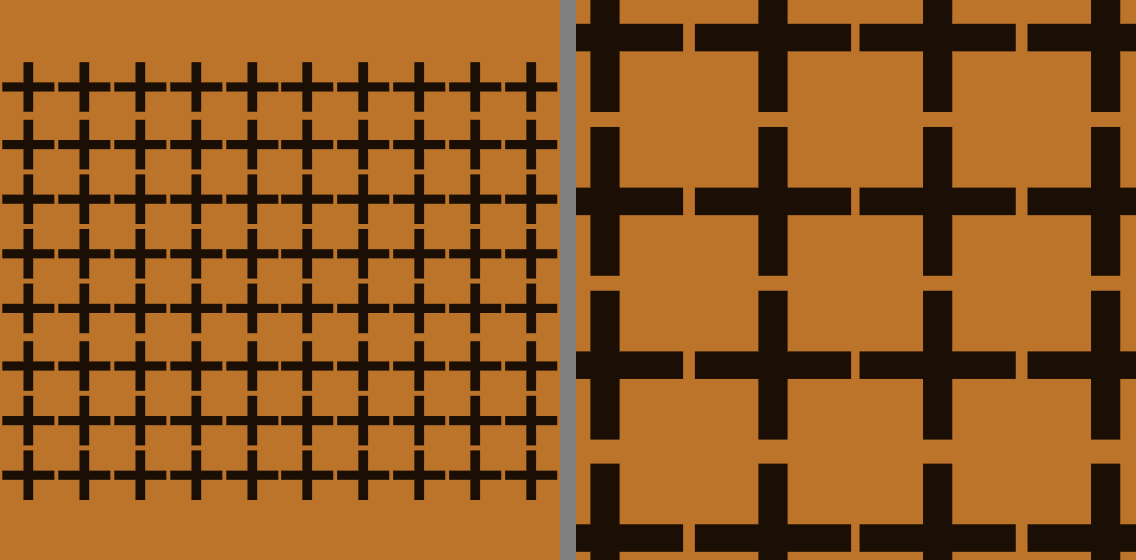
Left, the full canvas; right, a detail of the centre.
Give the GLSL for this pattern, as a three.js fragment shader.

```glsl
// Dark plus signs in a 10 by 8 grid on plain ochre, with clear bands above and below.
// Each pixel finds the offset to its nearest cross, then takes the union of two
// antialiased bars. Two row gaps are wider, and the column halves sit closer together.

varying vec2 vUv;

const vec3 GROUND = vec3(0.733, 0.455, 0.161);
const vec3 INK = vec3(0.104, 0.056, 0.020);

const float COLUMNS = 10.0;
const float LEFT_SHIFT = 0.0006;    // nudge of the left five columns
const float RIGHT_SHIFT = -0.0014;  // nudge of the right five columns

const int ROWS = 8;
const float FIRST_ROW = 0.1553;     // measured down from the top edge
const float ROW_PITCH = 0.0975;
const float WIDE_GAP = 0.0054;      // extra space after every fourth row
const float ROWS_PER_GROUP = 4.0;

const vec2 ACROSS_HALF = vec2(0.0465, 0.0082);  // half size of the level bar
const vec2 UPRIGHT_HALF = vec2(0.0087, 0.0443); // half size of the upright bar

// Signed offset from the centre of the nearest column
float columnOffset(float x) {
  float shift = x < 0.5 ? LEFT_SHIFT : RIGHT_SHIFT;
  return (fract((x - shift) * COLUMNS) - 0.5) / COLUMNS;
}

// Distance to the centre of the nearest row
float rowOffset(float depth) {
  float nearest = 1.0;
  for (int i = 0; i < ROWS; i++) {
    float row = float(i);
    float wideGaps = ceil(row / ROWS_PER_GROUP);
    float centre = FIRST_ROW + row * ROW_PITCH + wideGaps * WIDE_GAP;
    nearest = min(nearest, abs(depth - centre));
  }
  return nearest;
}

// Share of the pixel covered by a centred bar
float barCoverage(vec2 offset, vec2 halfSize, vec2 pixel) {
  vec2 cover = clamp((halfSize - abs(offset)) / pixel + 0.5, 0.0, 1.0);
  return cover.x * cover.y;
}

void main() {
  vec2 pixel = max(fwidth(vUv), vec2(0.00001));
  vec2 offset = vec2(columnOffset(vUv.x), rowOffset(1.0 - vUv.y));

  // Union of the two bars
  float cross = max(barCoverage(offset, ACROSS_HALF, pixel),
                    barCoverage(offset, UPRIGHT_HALF, pixel));

  gl_FragColor = vec4(mix(GROUND, INK, cross), 1.0);
}
```
